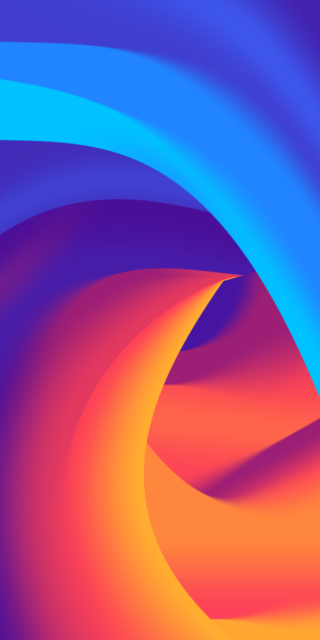
Write a Shadertoy shader that draws this background.

```glsl
#define INDIGO     vec3(0.26, 0.19, 0.75)
#define PERIWINKLE vec3(0.24, 0.36, 0.95)
#define VIOLET     vec3(0.29, 0.06, 0.60)
#define BLUE       vec3(0.13, 0.52, 1.00)
#define CYAN       vec3(0.00, 0.76, 1.00)
#define MAGENTA    vec3(0.61, 0.12, 0.46)
#define RED        vec3(0.99, 0.26, 0.34)
#define ORANGE     vec3(1.00, 0.53, 0.24)
#define AMBER      vec3(1.00, 0.68, 0.19)

// Cubic through four values spaced evenly over t = 0..1
float cubic(float t, vec4 v) {
    float a = 3.0 * t, b = a - 1.0, c = a - 2.0, d = a - 3.0;
    return dot(v, vec4(-b * c * d / 6.0, a * c * d / 2.0, -a * b * d / 2.0, a * b * c / 6.0));
}

// Coverage of the side where d > 0, never sharper than one pixel
float cover(float d, float blur) {
    float w = max(blur, 0.75 * fwidth(d));
    return smoothstep(-w, w, d);
}

float bump(float d, float width) {
    return exp(-d * d / (width * width));
}

// Indigo sky with the blue and cyan ribbons
vec3 ribbons(vec2 p, float rim) {
    float blueTop = cubic(p.x, vec4(1.870, 1.852, 1.732, 1.375));
    float cyanTop = cubic(p.x, vec4(1.753, 1.667, 1.445, 0.984));
    float rise = p.y - blueTop;
    float right = smoothstep(0.3, 0.9, p.x);
    vec3 col = mix(INDIGO + vec3(-0.01, 0.05, 0.06), PERIWINKLE, 0.8 * bump(rise - 0.24, 0.11) * smoothstep(0.0, 0.7, p.x));
    col = mix(col, INDIGO - vec3(0.0, 0.06, 0.07), smoothstep(0.3, 0.55, rise));
    col = mix(col, BLUE, cover(-rise, mix(0.004, 0.10, right)));
    vec3 cyan = mix(CYAN, BLUE, 0.5 * bump(p.y - rim, 0.06) * bump(p.x - 0.55, 0.2));
    return mix(col, cyan, cover(cyanTop - p.y, mix(0.004, 0.13, right)));
}

// Indigo and violet folds under the ribbons
vec3 folds(vec2 p) {
    float rise = p.y - cubic(p.x / 0.667, vec4(1.266, 1.362, 1.374, 1.333));
    vec3 upper = mix(INDIGO - vec3(0.0, 0.02, 0.03), PERIWINKLE, 0.45 * bump(rise - 0.06, 0.07));
    vec3 lower = mix(VIOLET, INDIGO, 0.4 * smoothstep(0.04, 0.2, -rise));
    float streak = bump(p.y - 1.10 - 0.9 * p.x, 0.08) * smoothstep(0.35, 0.0, p.x);
    lower = mix(lower, MAGENTA, 0.45 * streak);
    return mix(upper, lower, cover(-rise, 0.003));
}

// Nested warm waves seen through the opening
vec3 hollow(vec2 p) {
    float right = smoothstep(0.52, 0.9, p.x);
    vec3 col = mix(RED, ORANGE, 0.5 * bump(p.y - 0.74 + 0.1 * p.x, 0.10));

    // Magenta roof and violet pocket
    float roof = 0.797 + 0.45 * (p.x - 0.51) * (p.x - 0.51);
    col = mix(col, MAGENTA, cover(p.y - roof, mix(0.004, 0.13, right)));
    float pocket = 0.253 - length(p - vec2(0.534, 1.154));
    col = mix(col, VIOLET + vec3(-0.01, 0.02, 0.03), cover(pocket, mix(0.002, 0.05, smoothstep(0.58, 0.8, p.x))));

    // Shadowed wave fading back to red
    float depth = 0.693 - 0.56 * (1.0 - p.x) - p.y;
    vec3 shade = mix(MAGENTA, RED, smoothstep(0.03, 0.18, depth));
    col = mix(col, shade, cover(depth, mix(0.07, 0.005, right)));

    // Orange wave in front
    float dx = p.x - 0.755;
    float crest = 0.427 + (dx < 0.0 ? 2.16 : 1.0) * dx * dx;
    vec3 wave = mix(RED, ORANGE, smoothstep(0.08, 0.34, p.y));
    col = mix(col, wave, cover(crest - p.y, mix(0.003, 0.09, smoothstep(0.62, 0.95, p.x))));

    // Amber floor
    float floorLine = 0.065 + 0.25 * (p.x - 0.69) * (p.x - 0.69);
    return mix(col, mix(AMBER, ORANGE, 0.2), cover(floorLine - p.y, mix(0.003, 0.06, smoothstep(0.68, 0.95, p.x))));
}

void mainImage(out vec4 fragColor, in vec2 fragCoord) {
    // Canvas units: x 0..1, y 0..2
    vec2 p = fragCoord / iResolution.xy * vec2(1.0, 2.0);
    float rim = cubic(p.x, vec4(1.5625, 1.531, 1.3255, 0.755));
    float swirlTop = cubic(p.x / 0.75, vec4(0.828, 1.096, 1.1615, 1.1406));
    float outer = cubic(sqrt(max(0.0, (1.1354 - p.y) / 1.135)), vec4(0.742, 0.495, 0.229, 0.312));
    float inner = cubic((1.122 - p.y) / 1.055, vec4(0.698, 0.501, 0.458, 0.656));
    vec3 col = folds(p);

    // Magenta swirl, reddening toward the blade
    vec3 swirl = mix(VIOLET, MAGENTA, smoothstep(-0.08, 0.24, p.x));
    swirl = mix(swirl, RED, 0.75 * smoothstep(0.30, 0.0, outer - p.x));
    col = mix(col, swirl, cover(swirlTop - p.y, mix(0.13, 0.003, smoothstep(0.0, 0.38, p.x))));

    // Blade, red at its outer edge and amber at its inner edge
    float across = clamp((p.x - outer) / max(inner - outer, 0.01), 0.0, 1.0);
    vec3 blade = mix(RED, ORANGE, smoothstep(0.0, 0.7, across));
    blade = mix(blade, AMBER, smoothstep(0.5, 1.0, across));
    float bladeMask = cover(p.x - outer, mix(0.08, 0.004, smoothstep(0.1, 0.75, p.y)));
    col = mix(col, blade, bladeMask * cover(1.1354 - p.y, 0.003));

    // Opening to the right of the blade
    float openTop = 1.122 + 0.28 * (p.x - 0.698);
    col = mix(col, hollow(p), cover(p.x - inner, 0.002) * cover(openTop - p.y, 0.003));

    col = mix(col, ribbons(p, rim), cover(p.y - rim, 0.003));
    fragColor = vec4(clamp(col, 0.0, 1.0), 1.0);
}
```
